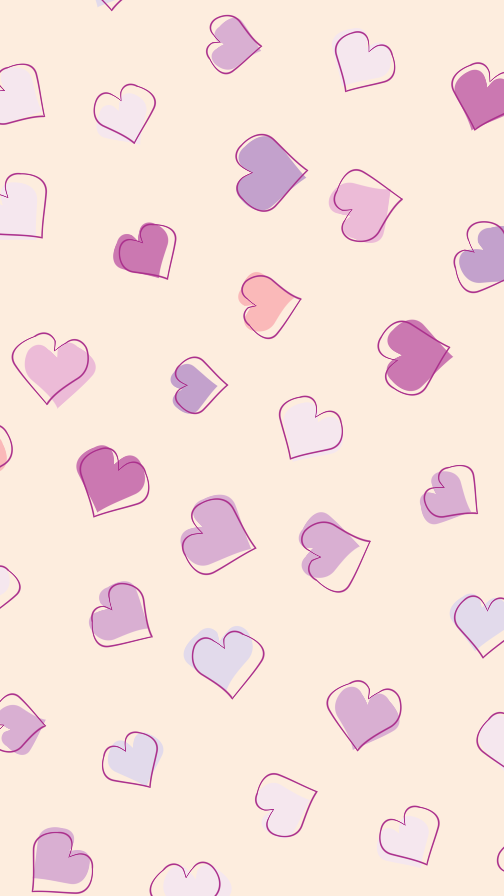
Give the GLSL for this pattern, as a Shadertoy shader.

```glsl
// Scattered pastel hearts with thin, loosely offset outlines on cream
#define CELL vec2(0.265, 0.235)  // grid spacing, in canvas widths
#define GRID_TILT 0.30           // rotation of the whole scatter
#define JITTER 0.32              // wander of each heart, in cells
#define SIZE_MIN 0.094
#define SIZE_MAX 0.130
#define LINE_WIDTH 0.0032
#define FILL_SHIFT 0.017         // slip between fill and outline
#define FILL_TURN 0.6

const vec3 CREAM    = vec3(0.992, 0.929, 0.870);
const vec3 LINE     = vec3(0.670, 0.190, 0.550);
const vec3 ORCHID   = vec3(0.850, 0.685, 0.825);
const vec3 MAGENTA  = vec3(0.795, 0.470, 0.695);
const vec3 PURPLE   = vec3(0.765, 0.630, 0.800);
const vec3 PALE     = vec3(0.960, 0.905, 0.935);
const vec3 LAVENDER = vec3(0.885, 0.855, 0.920);
const vec3 PINK     = vec3(0.925, 0.735, 0.845);
const vec3 BLUE     = vec3(0.640, 0.650, 0.780);
const vec3 CORAL    = vec3(0.980, 0.725, 0.725);

const vec3 FILLS[16] = vec3[16](
    ORCHID, PALE, PURPLE, LAVENDER, MAGENTA, PALE, ORCHID, PINK,
    PALE, ORCHID, MAGENTA, LAVENDER, PURPLE, PALE, ORCHID, BLUE);

float hash(vec2 id, float seed) {
    return fract(sin(dot(id, vec2(127.1, 311.7)) + seed * 74.7) * 43758.5);
}

mat2 rotation(float a) {
    float c = cos(a), s = sin(a);
    return mat2(c, s, -s, c);
}

// Unit heart centred on the origin, tip down; lean bends it sideways
float heart(vec2 p, float lean) {
    p.y += 0.55;
    float belly = clamp(p.y, 0.0, 1.0) * (1.0 - clamp(p.y, 0.0, 1.0));
    p.x += lean * belly;
    p.x = abs(p.x) * 1.2 * (1.0 - 0.7 * belly);
    p.y += 0.16 * exp(-8.0 * p.x) * smoothstep(0.4, 0.9, p.y);  // deeper notch
    if (p.x + p.y > 1.0)
        return length(p - vec2(0.25, 0.75)) - sqrt(2.0) / 4.0;
    vec2 toNotch = p - vec2(0.0, 1.0);
    vec2 toSide = p - 0.5 * max(p.x + p.y, 0.0);
    return sqrt(min(dot(toNotch, toNotch), dot(toSide, toSide))) * sign(p.x - p.y);
}

void mainImage(out vec4 fragColor, in vec2 fragCoord) {
    vec2 uv = fragCoord / iResolution.x;
    float soft = 0.7 / iResolution.x;
    mat2 tilt = rotation(GRID_TILT);
    vec2 p = tilt * uv;
    vec2 base = floor(p / CELL);
    vec3 color = CREAM;

    for (int j = -1; j <= 1; j++)
    for (int i = -1; i <= 1; i++) {
        vec2 id = base + vec2(i, j);

        // Position in a staggered, jittered grid
        vec2 center = id + 0.5 + vec2(0.5 * mod(id.y, 2.0) - 0.25, 0.0);
        center += JITTER * (vec2(hash(id, 1.0), hash(id, 2.0)) - 0.5);
        vec2 local = (p - center * CELL) * tilt;

        // Size, direction and lean
        float size = mix(SIZE_MIN, SIZE_MAX, hash(id, 3.0));
        float angle = mix(-0.9, 2.3, hash(id, 4.0));
        float lean = hash(id, 5.0) - 0.5;

        // Fill, slipped and turned against the outline
        float slip = 6.2832 * hash(id, 6.0);
        vec2 shift = FILL_SHIFT * mix(0.4, 1.0, hash(id, 7.0)) * vec2(cos(slip), sin(slip));
        float fillAngle = angle + FILL_TURN * (hash(id, 8.0) - 0.5);
        float fillSize = size * mix(0.88, 1.0, hash(id, 9.0));
        float fill = fillSize * heart((local - shift) * rotation(fillAngle) / fillSize, -lean);

        // Spread the palette evenly, with a rare coral accent
        int slot = int(mod(id.x * 5.0 + id.y * 3.0, 16.0));
        vec3 tint = FILLS[slot];
        if (slot == 15 && hash(id, 10.0) > 0.5) tint = CORAL;
        color = mix(color, tint, 1.0 - smoothstep(-soft, soft, fill));

        // Thin outline
        float edge = abs(size * heart(local * rotation(angle) / size, lean));
        float stroke = 1.0 - smoothstep(-soft, soft, edge - 0.5 * LINE_WIDTH);
        color = mix(color, LINE, stroke);
    }
    fragColor = vec4(color, 1.0);
}
```
